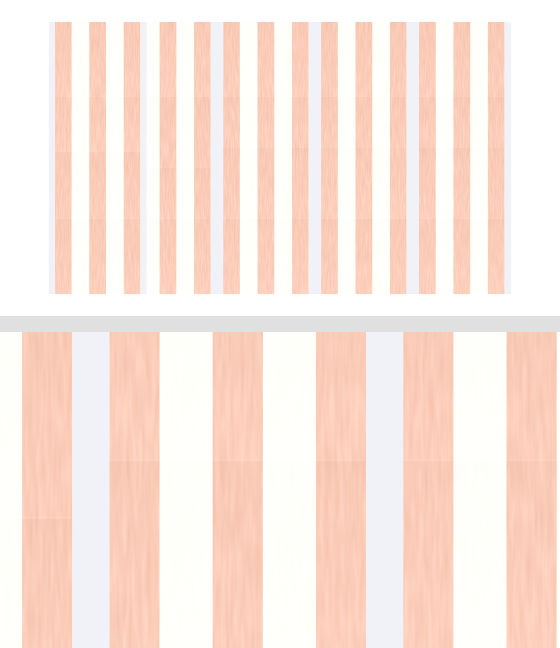
Top: the whole. Bottom: its middle third, enlarged.
A WebGL 2 fragment shader for this pattern:

```glsl
#version 300 es
precision highp float;
// Five hanging panels of peach and cream stripes with woven grain and faint seams.
uniform vec2 u_resolution;
out vec4 fragColor;

// Lengths are in hundredths of the canvas width.
const vec2 CANVAS = vec2(100.0, 56.25);
const vec2 WALL_MIN = vec2(8.72, 3.91);
const vec2 WALL_MAX = vec2(91.28, 52.34);
const int PANELS = 5;
const int STRIPES = 3;
const float FIRST_PANEL_X = 9.79;
const float SECOND_PANEL_X = 22.35;
const float SECOND_PANEL_CUT = 26.17;   // left edge of the cropped panel
const float PANEL_PITCH = 17.49;
const float STRIPE_PITCH = 6.15;
const float STRIPE_WIDTH = 2.99;
const float PANEL_WIDTH = STRIPE_PITCH * float(STRIPES - 1) + STRIPE_WIDTH;

// Heights of the horizontal seams; the middle one differs between panels.
const float SEAM_LOW = 17.25;
const float SEAM_HIGH = 38.93;
const float SEAM_MID = 29.82;
const float SEAM_MID_FIRST = 29.17;
const float SEAM_MID_SECOND = 26.43;
const float SEAM_WIDTH = 0.12;

const vec3 PAPER = vec3(1.0);
const vec3 GAP_GREY = vec3(0.942, 0.950, 0.968);
const vec3 CREAM = vec3(0.998, 0.999, 0.982);
const vec3 PEACH = vec3(0.982, 0.802, 0.722);

const vec2 GRAIN_FREQ = vec2(3.4, 0.32);
const float GRAIN_PEACH = 0.045;
const float GRAIN_CREAM = 0.004;
const float FADE_PEACH = 0.022;         // each tile is darker at its top
const float FADE_CREAM = 0.006;
const float TILE_VARIATION = 0.008;

float hash(vec2 p) {
    vec3 q = fract(vec3(p.xyx) * 0.1031);
    q += dot(q, q.yzx + 33.33);
    return fract((q.x + q.y) * q.z);
}

float cornerSlope(vec2 cell, vec2 offset) {
    float angle = 6.2832 * hash(cell);
    return dot(vec2(cos(angle), sin(angle)), offset);
}

float gradientNoise(vec2 p) {
    vec2 i = floor(p), f = fract(p);
    vec2 w = f * f * f * (f * (f * 6.0 - 15.0) + 10.0);
    vec2 e = vec2(1.0, 0.0);
    return mix(mix(cornerSlope(i, f), cornerSlope(i + e, f - e), w.x),
               mix(cornerSlope(i + e.yx, f - e.yx), cornerSlope(i + 1.0, f - 1.0), w.x), w.y);
}

// Antialiased coverage of the interval [a, b].
float span(float x, float a, float b, float pixel) {
    return clamp((x - a) / pixel + 0.5, 0.0, 1.0) * clamp((b - x) / pixel + 0.5, 0.0, 1.0);
}

float panelStart(int panel) {
    return panel == 0 ? FIRST_PANEL_X : SECOND_PANEL_X + PANEL_PITCH * float(panel - 1);
}

float middleSeam(int panel) {
    return panel == 0 ? SEAM_MID_FIRST : panel == 1 ? SEAM_MID_SECOND : SEAM_MID;
}

// Cloth colour: stripes, then grain and tile shading.
vec3 cloth(vec2 p, int panel, float pixel) {
    float x = p.x - panelStart(panel);
    float stripe = 0.0;
    for (int s = 0; s < STRIPES; s++) {
        float left = float(s) * STRIPE_PITCH;
        stripe = max(stripe, span(x, left, left + STRIPE_WIDTH, pixel));
    }

    // Tile extents between neighbouring seams
    float mid = middleSeam(panel);
    float bottom = p.y < SEAM_LOW ? WALL_MIN.y : p.y < mid ? SEAM_LOW : p.y < SEAM_HIGH ? mid : SEAM_HIGH;
    float top = p.y < SEAM_LOW ? SEAM_LOW : p.y < mid ? mid : p.y < SEAM_HIGH ? SEAM_HIGH : WALL_MAX.y;
    float height = clamp((p.y - bottom) / (top - bottom), 0.0, 1.0);
    float tileTone = (hash(vec2(float(panel) + 3.0, floor(bottom))) - 0.5) * TILE_VARIATION;

    // Long vertical fibres at two scales
    float grain = gradientNoise(p * GRAIN_FREQ) + 0.6 * gradientNoise(p * GRAIN_FREQ * 1.9 + 41.0);
    float seam = span(p.y, bottom, bottom + SEAM_WIDTH, pixel) * step(WALL_MIN.y + 1.0, bottom);

    float tone = grain * mix(GRAIN_CREAM, GRAIN_PEACH, stripe);
    tone -= (height - 0.5) * mix(FADE_CREAM, FADE_PEACH, stripe);
    tone += stripe * (tileTone + 0.012 * seam);
    return mix(CREAM, PEACH, stripe) + tone * mix(vec3(1.0), vec3(0.5, 1.0, 1.1), stripe);
}

void main() {
    vec2 p = gl_FragCoord.xy / u_resolution * CANVAS;
    vec2 pixel = CANVAS / u_resolution;

    vec3 wall = GAP_GREY;
    for (int i = 0; i < PANELS; i++) {
        float left = i == 1 ? SECOND_PANEL_CUT : panelStart(i);
        float inside = span(p.x, left, panelStart(i) + PANEL_WIDTH, pixel.x);
        if (inside > 0.0) wall = mix(wall, cloth(p, i, pixel.x), inside);
    }

    float onWall = span(p.x, WALL_MIN.x, WALL_MAX.x, pixel.x) * span(p.y, WALL_MIN.y, WALL_MAX.y, pixel.y);
    fragColor = vec4(mix(PAPER, wall, onWall), 1.0);
}
```
